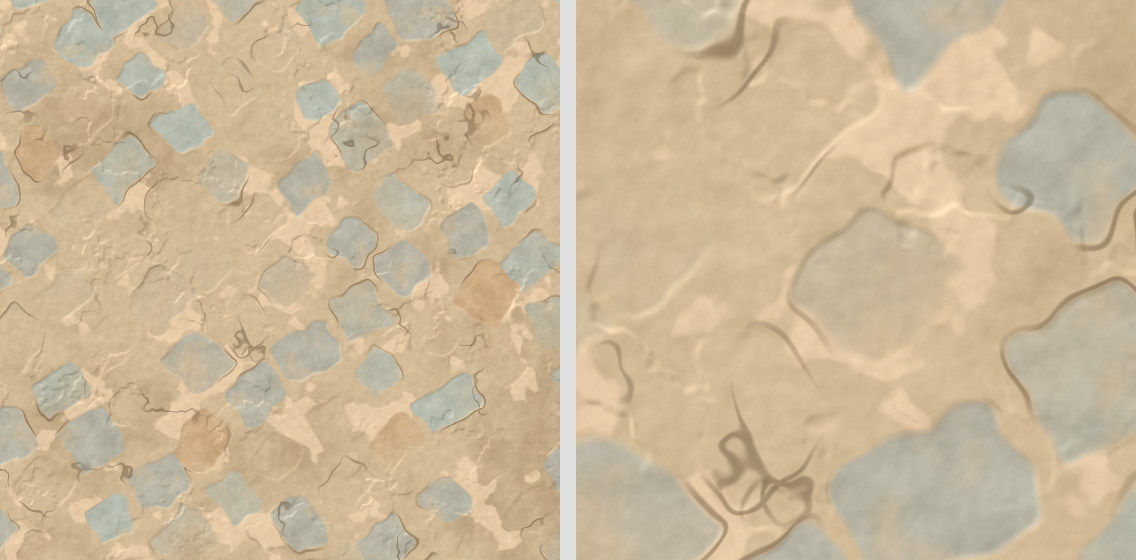
Left, the full canvas; right, a detail of the centre.
A Shadertoy shader for this texture:

```glsl
// Worn cobblestones set on a diagonal grid, half buried in pale dusty sand.

const vec3 SAND  = vec3(0.825, 0.730, 0.590);
const vec3 PALE  = vec3(0.920, 0.805, 0.665);
const vec3 SHADE = vec3(0.745, 0.645, 0.510);
const vec3 SLATE = vec3(0.705, 0.700, 0.645);
const vec3 TEAL  = vec3(0.700, 0.735, 0.690);
const vec3 OCHRE = vec3(0.805, 0.665, 0.500);
const vec3 CRACK = vec3(0.360, 0.280, 0.190);

const float CELL = 0.116;        // spacing of the stones
const float GRID_ANGLE = 0.68;   // direction of the rows
const float EDGE = 0.0035;       // softness of the stone edges
const float RELIEF_STEP = 0.0016;
const float RELIEF_GAIN = 0.19;
const vec2  LIGHT = vec2(-0.6, 0.8);

float hash(vec2 p) {
    vec3 q = fract(vec3(p.xyx) * 0.1031);
    q += dot(q, q.yzx + 33.33);
    return fract((q.x + q.y) * q.z);
}

mat2 rotate(float a) {
    float c = cos(a), s = sin(a);
    return mat2(c, s, -s, c);
}

float cornerSlope(vec2 cell, vec2 offset) {
    float a = 6.2831853 * hash(cell + 71.0);
    return dot(vec2(cos(a), sin(a)), offset);
}

// Gradient noise, roughly -0.7 to 0.7
float noise(vec2 p) {
    vec2 i = floor(p), f = fract(p);
    vec2 u = f * f * f * (f * (f * 6.0 - 15.0) + 10.0);
    vec2 e = vec2(1.0, 0.0);
    return mix(mix(cornerSlope(i, f), cornerSlope(i + e, f - e), u.x),
               mix(cornerSlope(i + e.yx, f - e.yx), cornerSlope(i + 1.0, f - 1.0), u.x), u.y);
}

float fbm(vec2 p) {
    float sum = 0.0, gain = 0.6;
    for (int k = 0; k < 4; k++) {
        sum += gain * noise(p);
        p = rotate(0.9) * p * 2.03 + 17.3;
        gain *= 0.5;
    }
    return sum;
}

// Nearest stone: x = signed distance, y = its random value, z = its exposure
vec3 stones(vec2 p) {
    p += 0.018 * vec2(noise(p * 9.0), noise(p * 9.0 + 40.0));
    p += 0.010 * vec2(noise(p * 32.0 + 5.0), noise(p * 32.0 + 60.0));
    vec2 q = rotate(-GRID_ANGLE) * p / CELL + 50.0;
    vec3 nearest = vec3(9.0, 0.0, 0.0);
    for (int j = -1; j <= 1; j++) {
        float row = floor(q.y) + float(j);
        float shift = hash(vec2(row, 7.0));
        for (int i = -1; i <= 1; i++) {
            vec2 id = vec2(floor(q.x + shift) + float(i), row);
            vec2 jitter = 0.22 * (vec2(hash(id + 3.0), hash(id + 11.0)) - 0.5);
            vec2 r = q + vec2(shift, 0.0) - id - 0.5 - jitter;
            r = rotate(0.6 * (hash(id + 23.0) - 0.5)) * r;
            vec2 halfSize = mix(vec2(0.27), vec2(0.46, 0.41), vec2(hash(id + 31.0), hash(id + 37.0)));
            vec2 b = abs(r) - halfSize + 0.12;
            float d = length(max(b, 0.0)) + min(max(b.x, b.y), 0.0) - 0.12;
            if (d < nearest.x) nearest = vec3(d, hash(id + 43.0), hash(id + 53.0));
        }
    }
    nearest.x *= CELL;
    return nearest;
}

// Crusted ledges of sand around slightly sunken stones
float relief(vec2 p) {
    float rim = smoothstep(-EDGE, EDGE, stones(p).x) * smoothstep(-0.25, 0.25, noise(p * 11.0 + 9.0));
    float ledge = smoothstep(-0.05, 0.05, fbm(p * 13.0 + 30.0)) * smoothstep(-0.1, 0.3, noise(p * 8.0 + 80.0));
    return 0.6 * rim + 0.8 * ledge + 0.45 * fbm(p * 38.0);
}

// Thin broken line where a field crosses zero
float brokenLine(float field, float width, float mask) {
    return (1.0 - smoothstep(0.2 * width, width, abs(field))) * smoothstep(0.12, 0.38, mask);
}

void mainImage(out vec4 fragColor, in vec2 fragCoord) {
    vec2 p = fragCoord / iResolution.y;
    vec3 stone = stones(p);
    float broad = fbm(p * 3.5 + 12.0);
    float patchy = fbm(p * 16.0 + 50.0);
    float grain = fbm(p * 75.0);

    // Sand with soft dark drifts
    vec3 color = mix(SAND, SHADE, smoothstep(-0.08, 0.5, broad + 0.5 * patchy + 0.12 * (0.5 - p.y)));

    // Pale mortar flakes, mostly in the joints
    float flake = fbm(p * 10.0 + 90.0) + 0.22 * noise(p * 4.0 + 3.0);
    float joint = smoothstep(-EDGE, EDGE, stone.x);
    color = mix(color, PALE, 0.85 * smoothstep(0.09, 0.15, flake) * mix(0.12, 1.0, joint));

    // Stone faces showing through the dust
    float exposure = smoothstep(0.25, 0.65, stone.z + 0.45 * (p.y - 0.5) - 0.4 * broad);
    float dust = smoothstep(-0.28, 0.12, patchy + 0.16);
    vec3 face = mix(SLATE, TEAL, smoothstep(0.45, 0.85, stone.y));
    face = mix(face, OCHRE, step(stone.y, 0.13));
    face += 0.07 * noise(p * 28.0 + 20.0);
    float inside = 1.0 - smoothstep(-EDGE, EDGE, stone.x);
    color = mix(color, face, inside * exposure * mix(0.35, 0.9, dust));

    // Raking light and fine grain
    float slope = relief(p - LIGHT * RELIEF_STEP) - relief(p + LIGHT * RELIEF_STEP);
    color += RELIEF_GAIN * clamp(slope, -0.8, 0.7) * vec3(1.0, 0.97, 0.88);
    color += 0.055 * grain;

    // Dark splits along joints and through the crust
    float split = brokenLine(stone.x - 0.003, 0.0028, noise(p * 10.0 + 65.0));
    split = max(split, brokenLine(fbm(p * 7.0 + 25.0), 0.022, noise(p * 9.0 + 33.0)));
    color = mix(color, CRACK, 0.42 * split);

    fragColor = vec4(clamp(color, 0.0, 1.0), 1.0);
}
```
